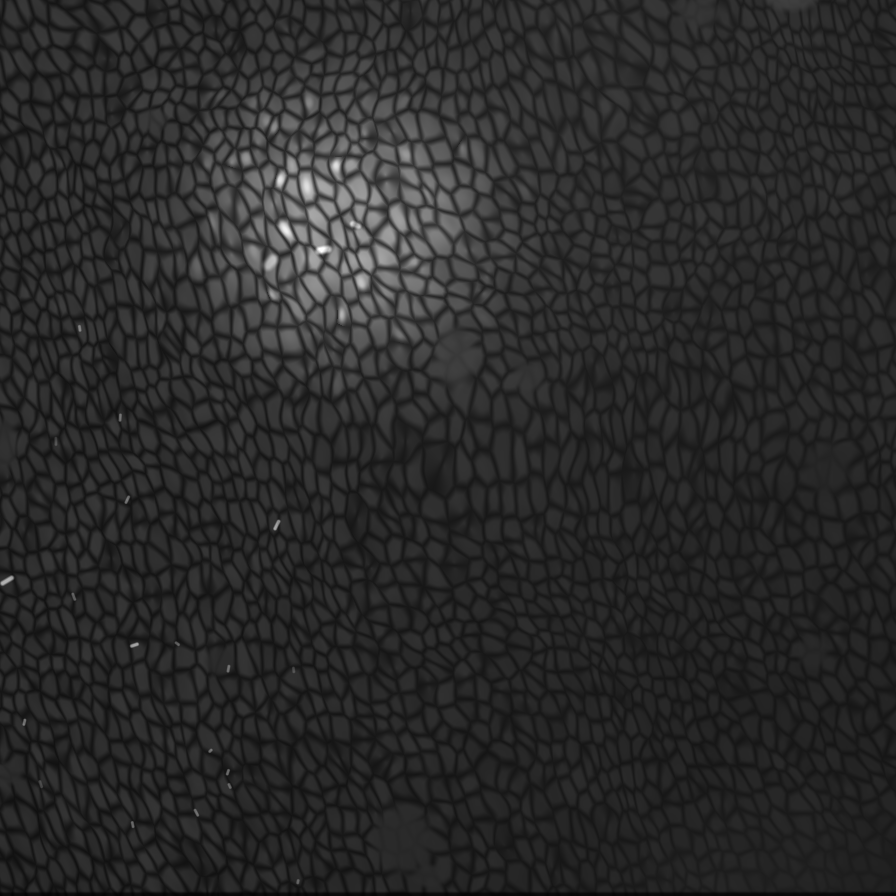
Write a WebGL 1 fragment shader that draws this texture.

```glsl
precision highp float;
// Grey field of soft elongated cells under an off-centre glow, with blurred spots and bright specks.
uniform vec2 u_resolution;

float hash(vec2 p) {
  return fract(sin(dot(p, vec2(127.1, 311.7))) * 43758.5453);
}

vec2 hash2(vec2 p) {
  return vec2(hash(p), hash(p + 41.3));
}

float noise(vec2 p) {
  vec2 i = floor(p), f = fract(p);
  f = f * f * (3.0 - 2.0 * f);
  return mix(mix(hash(i), hash(i + vec2(1, 0)), f.x),
             mix(hash(i + vec2(0, 1)), hash(i + vec2(1, 1)), f.x), f.y);
}

// Voronoi: x = soft gap between the two nearest centres, y = random tone, z = nearest distance
vec3 cells(vec2 p) {
  vec2 base = floor(p);
  float nearest = 9.0, second = 9.0, tone = 0.0;
  for (int j = -1; j <= 1; j++) {
    for (int i = -1; i <= 1; i++) {
      vec2 id = base + vec2(i, j);
      float d = length(id + 0.1 + 0.8 * hash2(id) - p);
      if (d < nearest) {
        second = nearest;
        nearest = d;
        tone = hash(id + 7.7);
      } else {
        second = min(second, d);
      }
    }
  }
  return vec3(second - nearest, tone, nearest);
}

// Soft-edged ellipse mask
float spot(vec2 p, vec2 center, vec2 radius) {
  return 1.0 - smoothstep(0.6, 1.15, length((p - center) / radius));
}

// Short bright dash with a soft edge
float speck(vec2 p, vec2 center, vec2 halfAxis, float width) {
  vec2 q = p - center;
  float t = clamp(dot(q, halfAxis) / dot(halfAxis, halfAxis), -1.0, 1.0);
  return 1.0 - smoothstep(0.2 * width, width, length(q - t * halfAxis));
}

void main() {
  vec2 p = gl_FragCoord.xy / u_resolution;

  // Leaning, gently warped cell grid
  vec2 bend = vec2(noise(p * 5.0), noise(p * 5.0 + 19.0)) - 0.5;
  vec2 ripple = vec2(noise(p * 32.0 + 3.0), noise(p * 32.0 + 57.0)) - 0.5;
  vec2 grid = p + vec2(0.2 * p.y, 0.0) + 0.06 * bend + 0.011 * ripple;
  vec3 cell = cells(grid * vec2(60.0, 38.0));
  float body = smoothstep(-0.06, 0.5, cell.x);
  float relief = body * (0.82 + 0.3 * cell.y) + 0.12 * (0.5 - cell.z);
  relief += 0.22 * (noise(grid * vec2(110.0, 60.0)) - 0.5);

  // Broad illumination, falling off to the lower right and the corners
  float light = 0.185 + 0.025 * smoothstep(0.2, 0.9, p.y);
  light -= 0.035 * smoothstep(0.6, 1.3, p.x + 0.6 * (1.0 - p.y));
  light -= 0.025 * smoothstep(0.5, 0.85, length(p - 0.5));
  light += 0.012 * (noise(p * 9.0) - 0.5);
  float contrast = mix(0.58, 0.4, smoothstep(0.1, 0.8, p.x));
  contrast *= 1.0 - 0.6 * smoothstep(0.25, 0.0, length((p - vec2(0.95, 0.0)) * vec2(0.6, 1.5)));
  float value = light * (1.0 - contrast + contrast * relief);

  // Main glow with a wide halo
  vec2 q = p - vec2(0.386, 0.752);
  float core = exp(-pow(dot(q / vec2(0.142, 0.135), q / vec2(0.142, 0.135)), 1.35));
  float halo = exp(-dot(q, q) / 0.045);
  float patchy = 0.75 + 0.5 * noise(p * 24.0 + 8.0);
  value += (0.31 * core * patchy + 0.045 * halo) * (0.3 + 0.8 * relief);

  // Glints on scattered cells inside the glow
  float glint = smoothstep(0.82, 1.0, cell.y) * smoothstep(0.45, 0.05, cell.z);
  value += 0.38 * core * glint;
  value += 0.5 * speck(p, vec2(0.361, 0.721), vec2(0.005, 0.001), 0.006);
  value += 0.35 * speck(p, vec2(0.397, 0.749), vec2(0.003, -0.001), 0.005);
  value += 0.3 * speck(p, vec2(0.302, 0.707), vec2(0.003, 0.003), 0.009);

  // Out-of-focus spots that hide the cells
  float fine = 0.012 * (noise(p * vec2(150.0, 50.0)) - 0.5);
  value = mix(value, 0.25 + fine, 0.8 * spot(p, vec2(0.508, 0.602), vec2(0.025, 0.036)));
  value = mix(value, 0.22 + fine, 0.75 * spot(p, vec2(0.589, 0.579), vec2(0.019, 0.017)));
  value = mix(value, 0.165 + fine, 0.85 * spot(p, vec2(0.449, 0.063), vec2(0.036, 0.041)));
  value = mix(value, 0.17 + fine, 0.8 * spot(p, vec2(0.48, 0.022), vec2(0.021, 0.014)));
  value = mix(value, 0.155 + fine, 0.7 * spot(p, vec2(0.922, 0.478), vec2(0.028, 0.032)));
  value = mix(value, 0.19 + fine, 0.8 * spot(p, vec2(0.003, 0.503), vec2(0.019, 0.032)));
  value = mix(value, 0.22 + fine, 0.7 * spot(p, vec2(0.171, 0.866), vec2(0.017, 0.014)));
  value = mix(value, 0.21 + fine, 0.75 * spot(p, vec2(0.779, 0.986), vec2(0.024, 0.018)));
  value = mix(value, 0.26 + fine, 0.8 * spot(p, vec2(0.883, 1.004), vec2(0.033, 0.018)));
  value = mix(value, 0.165 + fine, 0.8 * spot(p, vec2(0.245, 0.262), vec2(0.018, 0.017)));
  value = mix(value, 0.18 + fine, 0.75 * spot(p, vec2(0.009, 0.137), vec2(0.018, 0.014)));
  value = mix(value, 0.165 + fine, 0.7 * spot(p, vec2(0.907, 0.272), vec2(0.018, 0.02)));

  // Bright specks along the left side
  float dust = 0.8 * speck(p, vec2(0.008, 0.352), vec2(0.005, 0.003), 0.004);
  dust += 0.7 * speck(p, vec2(0.309, 0.414), vec2(0.002, 0.004), 0.003);
  dust += 0.7 * speck(p, vec2(0.15, 0.28), vec2(0.003, 0.001), 0.003);
  for (int i = 0; i < 16; i++) {
    vec2 seed = vec2(float(i), 3.1);
    vec2 axis = 0.003 * (hash2(seed + 5.0) - vec2(0.5, 0.0)) + vec2(0.0, 0.0005);
    dust += (0.2 + 0.35 * hash(seed + 9.0)) * speck(p, hash2(seed) * vec2(0.34, 0.68), axis, 0.0025);
  }
  value += 0.65 * dust;

  // Thin dark strip at the lower edge
  value *= mix(0.3, 1.0, smoothstep(0.002, 0.006, p.y));
  gl_FragColor = vec4(vec3(clamp(value, 0.0, 1.0)), 1.0);
}
```
